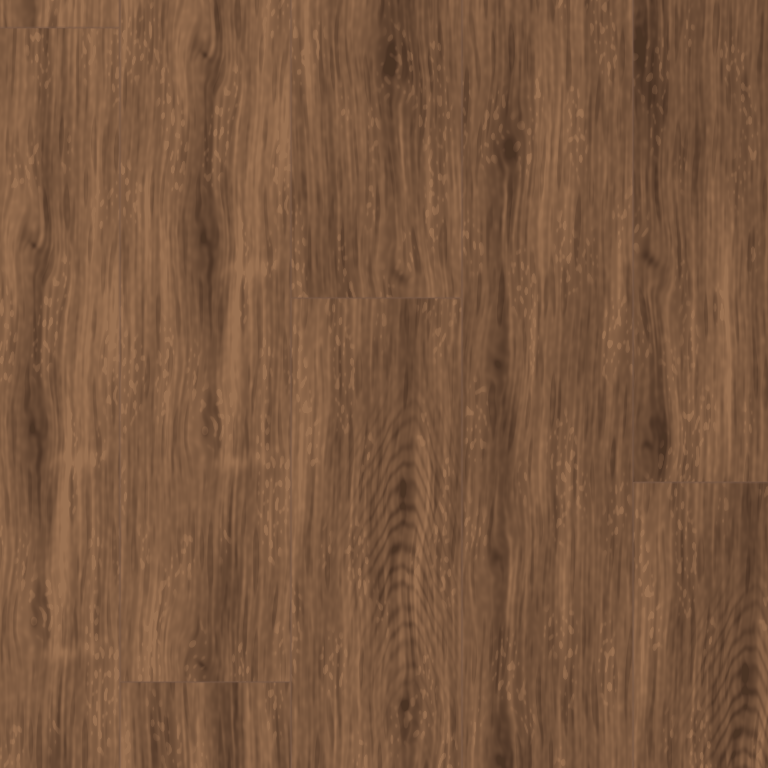
Write a WebGL 2 fragment shader that draws this texture.

```glsl
#version 300 es
precision highp float;
uniform vec2 u_resolution;
out vec4 outColor;

const float PLANK_WIDTH = 0.2227;
const float PLANK_LENGTH = 1.1;
const float FIRST_SEAM = -0.0665;
const vec3 DARK_WOOD = vec3(0.295, 0.202, 0.143);
const vec3 LIGHT_WOOD = vec3(0.605, 0.442, 0.316);
const vec3 SEAM_COLOR = vec3(0.46, 0.345, 0.28);
// Height of the end joint in each column
const float JOINTS[5] = float[5](0.964, 0.112, 0.612, -0.05, 0.372);
// Board pattern above and below each joint; some boards recur
const int UPPER_BOARD[5] = int[5](2, 0, 3, 4, 5);
const int LOWER_BOARD[5] = int[5](0, 6, 1, 7, 1);
// Heartwood position across each board pattern
const float HEART[8] = float[8](0.53, 0.67, 0.5, 0.61, 0.22, 0.08, 0.6, 0.5);

vec2 hash2(vec2 p) {
    vec3 q = fract(p.xyx * vec3(0.1031, 0.1030, 0.0973));
    q += dot(q, q.yzx + 33.33);
    return fract((q.xx + q.yz) * q.zy);
}

// Soft cellular noise, centred near zero
float cells(vec2 p) {
    vec2 cell = floor(p), f = fract(p);
    float sum = 0.0;
    for (int j = -1; j <= 1; j++)
        for (int i = -1; i <= 1; i++) {
            vec2 o = vec2(i, j);
            vec2 d = o + hash2(cell + o) - f;
            sum += exp(-6.0 * dot(d, d));
        }
    return sum - 0.52;
}

float bell(float x, float width) {
    return exp(-x * x / (width * width));
}

float sway(float y, float seed) {
    return sin(y * 8.0 + seed) + 0.5 * sin(y * 19.0 + seed * 2.3) + 0.25 * sin(y * 43.0 + seed * 4.1);
}

float line(float dist, float halfWidth, float px) {
    return 1.0 - smoothstep(halfWidth - px, halfWidth + px, abs(dist));
}

// Thin dark arches of the growth rings, nested around the heart
float arches(vec2 p, float wobble) {
    float drop = 2.7 * (sqrt(p.x * p.x + 0.0004) - 0.02);
    float phase = 6.2832 * (p.y - drop + wobble) / 0.026;
    float ring = 0.5 + 0.5 * sin(phase + 0.6 * sin(phase * 0.37));
    return 0.4 - ring * ring;
}

// Wood tone at p: x across from the left edge, y down from the board end
float woodTone(vec2 p, float heart, float seed, float archAmount, float curlAmount) {
    float bend = sway(p.y, seed);
    vec2 q = vec2(p.x - heart * PLANK_WIDTH - 0.005 * bend, p.y);
    float knots = 0.0, curls = 0.0, push = 0.0;
    // Knots along the heart, bending the fibres beside them
    for (int k = 1; k < 5; k++) {
        vec2 rnd = hash2(vec2(float(k) + 3.0, seed * 7.0 + 2.0));
        vec2 c = vec2((rnd.x - 0.5) * 0.022, float(k) * 0.265 + (rnd.y - 0.5) * 0.06);
        vec2 d = q - c;
        d.x -= d.y * (rnd.y - 0.4) + 0.002 * sin(d.y * 160.0);
        float size = mix(0.004, 0.009, rnd.x);
        knots += bell(length(d * vec2(1.0, 0.7)), size) + 0.25 * bell(length(d * vec2(1.0, 0.3)), 0.018);
        push += d.x * bell(length(d * vec2(1.0, 0.5)), 0.035);
        float ledge = d.y - 0.05 + 0.25 * d.x + 0.004 * sin(d.x * 70.0) + 0.002 * sin(d.x * 210.0);
        float reach = smoothstep(0.0, 0.04, d.x) * (1.0 - smoothstep(0.07, 0.13, d.x));
        curls += step(1.5, float(k)) * reach * (bell(ledge, 0.01) - 0.4 * bell(ledge - 0.026, 0.02));
    }
    // Stretched fibres, from broad bands to fine pores, slightly tilted per board
    float tilt = 0.07 * (hash2(vec2(seed, 4.0)).y - 0.5);
    vec2 g = vec2(p.x - 0.0025 * bend - 0.5 * push + tilt * p.y, p.y) + seed * vec2(3.7, 5.3);
    float broad = cells(g * vec2(19.0, 2.2));
    float medium = cells(g * vec2(58.0, 3.0) + 11.0);
    float fine = cells(g * vec2(185.0, 6.0) + 23.0);
    float fleck = cells(g * vec2(150.0, 70.0) + 37.0);
    float pores = smoothstep(0.1, 0.7, cells(g * vec2(120.0, 13.0) + 51.0));
    float tone = 0.66 + 0.19 * broad + 0.16 * medium + 0.17 * fine + 0.09 * fleck - 0.2 * pores;
    // Small pale rays gathered in patches
    tone += 0.22 * smoothstep(0.15, 0.6, fleck) * smoothstep(0.1, 0.5, cells(g * vec2(26.0, 7.0) + 71.0));
    // Ragged dark heart and finer rings
    float streakWidth = 0.018 + 0.007 * sin(p.y * 13.0 + seed);
    tone -= 0.25 * bell(q.x + 0.014 * medium + 0.008 * fine, streakWidth) * (1.0 - 0.5 * archAmount);
    float archMask = archAmount * bell(q.x, 0.06) * smoothstep(0.06, 0.2, p.y) * bell(p.y - 0.3, 0.22);
    float rings = arches(q, 0.006 * sway(p.x * 9.0, seed) + 0.004 * broad);
    float bands = sin(g.x * 430.0 + 5.0 * broad);
    tone += (0.3 * rings - 0.1) * archMask;
    tone += 0.05 * bands * (1.0 - archMask) * smoothstep(-0.3, 0.5, broad);
    return tone - 0.36 * knots + 0.19 * curlAmount * curls;
}

void main() {
    vec2 uv = gl_FragCoord.xy / u_resolution;
    float px = 1.0 / min(u_resolution.x, u_resolution.y);
    // Staggered vertical boards
    float across = (uv.x - FIRST_SEAM) / PLANK_WIDTH;
    int column = clamp(int(floor(across)), 0, 4);
    float local = fract(across);
    float joint = JOINTS[column];
    bool upper = uv.y > joint;
    int board = upper ? UPPER_BOARD[column] : LOWER_BOARD[column];
    vec2 p = vec2(local * PLANK_WIDTH, joint - uv.y + (upper ? PLANK_LENGTH : 0.0));
    float seed = float(board) + 1.0;
    float tone = woodTone(p, HEART[board], seed, board == 1 ? 1.0 : 0.0, board == 0 ? 1.0 : 0.2);
    // Board-to-board shade and a gentle falloff to the lower right
    tone += 0.1 * (hash2(vec2(seed, 9.0)).x - 0.5);
    tone += 0.14 * (0.5 - uv.x) + 0.06 * (uv.y - 0.5);
    vec3 color = mix(DARK_WOOD, LIGHT_WOOD, clamp(tone, 0.0, 1.0));
    // Faint seams between the boards
    float side = min(local, 1.0 - local) * PLANK_WIDTH;
    float seam = max(0.55 * line(side, 0.0013, px), 0.5 * line(uv.y - joint, 0.0013, px));
    outColor = vec4(mix(color, SEAM_COLOR, seam), 1.0);
}
```
